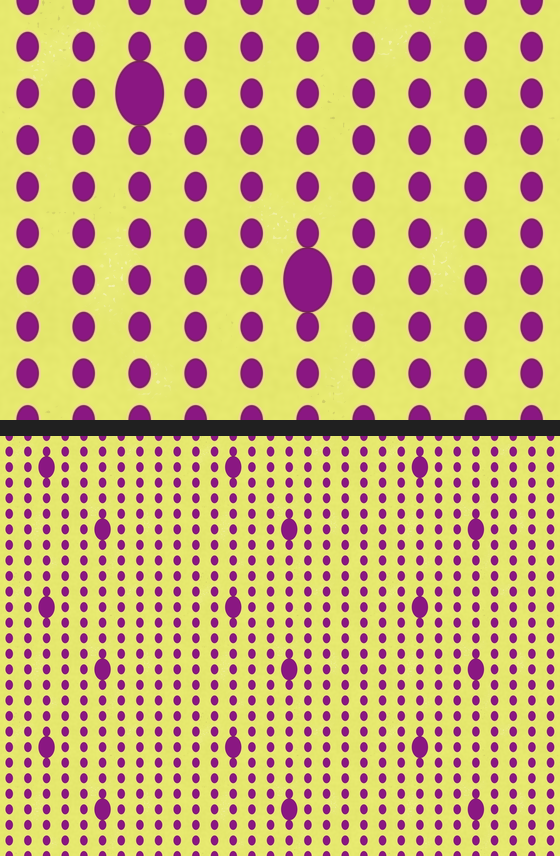
Top, the tile; bottom, the same tile 3 across and 3 down.
Write a Shadertoy shader that draws this pattern.

```glsl
vec2 gradientAt(vec2 cell, vec2 period, float seed) {
    uvec2 q = uvec2(mod(cell, period));
    uint h = q.x * 1597u + q.y * 51749u + uint(seed) * 7919u;
    h = (h ^ (h >> 15)) * 739391u;
    h = (h ^ (h >> 13)) * 297121u;
    h ^= h >> 16;
    float angle = float(h & 65535u) / 65536.0 * 6.28318;
    return vec2(cos(angle), sin(angle));
}

// Gradient noise that wraps over the canvas
float wrapNoise(vec2 uv, vec2 period, float seed) {
    vec2 p = uv * period, i = floor(p), f = p - i;
    vec2 u = f * f * f * (f * (f * 6.0 - 15.0) + 10.0);
    vec2 e = vec2(1, 0);
    float a = dot(gradientAt(i, period, seed), f);
    float b = dot(gradientAt(i + e.xy, period, seed), f - e.xy);
    float c = dot(gradientAt(i + e.yx, period, seed), f - e.yx);
    float d = dot(gradientAt(i + e.xx, period, seed), f - e.xx);
    return mix(mix(a, b, u.x), mix(c, d, u.x), u.y);
}

// Approximate signed distance to an ellipse
float ellipse(vec2 p, vec2 radii) {
    p += 1e-5;
    float k = length(p / radii);
    return k * (k - 1.0) / length(p / (radii * radii));
}

void mainImage(out vec4 fragColor, in vec2 fragCoord) {
    vec2 uv = fragCoord / iResolution.xy;
    float px = 1.0 / iResolution.y;
    vec2 count = vec2(10, 9), canvas = vec2(4.0 / 3.0, 1);
    vec2 grid = uv * count - vec2(0.494, 0);

    // Small ovals on every grid point
    float d = ellipse((grid - round(grid)) / count * canvas, vec2(0.0269, 0.0356));

    // Two large ovals, each touching its neighbours above and below
    for (int i = 0; i < 2; i++) {
        vec2 away = (grid - vec2(2, 7) - float(i) * vec2(3, -4)) / count;
        d = min(d, ellipse((away - round(away)) * canvas, vec2(0.0582, 0.0781)));
    }

    // Yellow ground with faint mottling
    vec3 ground = vec3(0.90, 0.91, 0.43);
    ground += 0.018 * wrapNoise(uv, vec2(8, 6), 1.0);
    ground += 0.016 * wrapNoise(uv, vec2(60, 45), 2.0);

    // Pale flecks gathered in worn patches, and a few dark specks
    float patches = smoothstep(0.2, 0.55, wrapNoise(uv, vec2(7, 5), 3.0));
    float fleck = smoothstep(0.22, 0.5, wrapNoise(uv, vec2(140, 105), 4.0));
    ground = mix(ground, vec3(0.97, 0.96, 0.74), patches * (0.12 + 0.7 * fleck));
    float stain = smoothstep(0.25, 0.5, wrapNoise(uv, vec2(6, 5), 5.0));
    float speck = smoothstep(0.35, 0.55, wrapNoise(uv, vec2(110, 80), 6.0));
    ground = mix(ground, vec3(0.72, 0.70, 0.36), 0.5 * stain * speck);

    // Plum rim inside the ink, cream fringe outside it
    float soft = max(0.001, 0.5 * px), edge = max(0.002, 0.75 * px);
    vec3 ink = mix(vec3(0.54, 0.09, 0.51), vec3(0.47, 0.13, 0.36),
                   smoothstep(-soft, soft, d + 0.0045));
    vec3 paper = mix(vec3(0.95, 0.85, 0.58), ground, smoothstep(-soft, soft, d - 0.005));
    fragColor = vec4(mix(ink, paper, smoothstep(-edge, edge, d)), 1);
}
```
